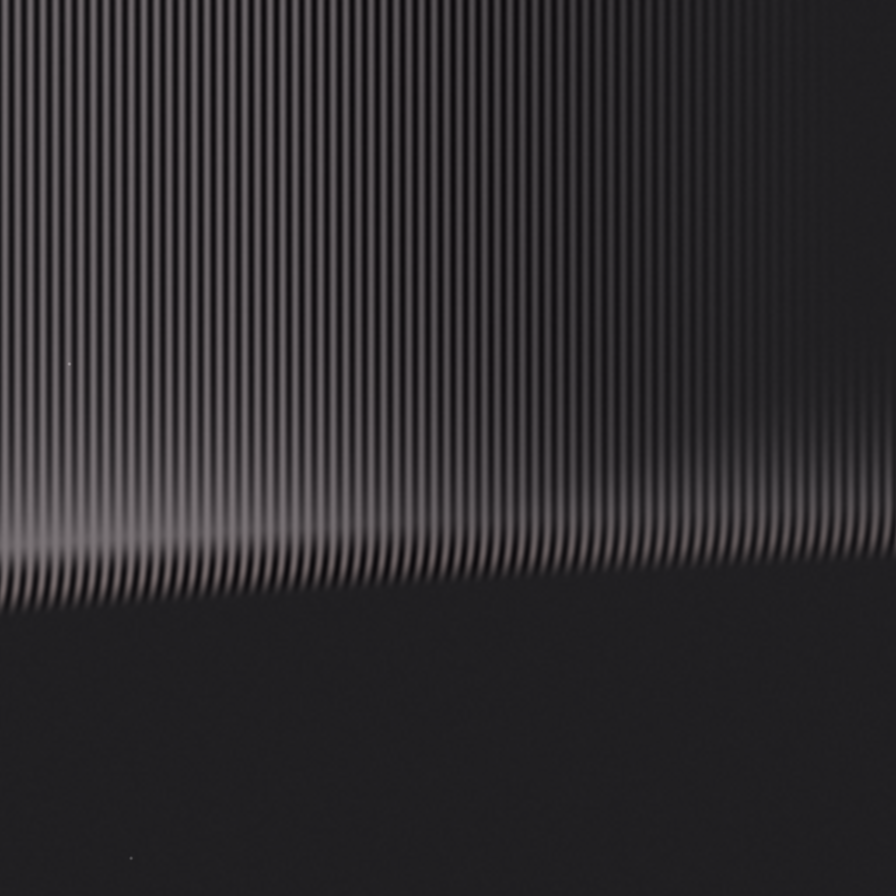
Write a WebGL 2 fragment shader that draws this background.

```glsl
#version 300 es
precision highp float;

uniform vec2 u_resolution;
out vec4 outColor;

const vec3 BACKDROP = vec3(0.125, 0.121, 0.130);
const vec3 GAP_COLOR = vec3(0.050, 0.041, 0.050);
const vec3 BAR_COLOR = vec3(0.485, 0.458, 0.470);
const vec3 TIP_COLOR = vec3(0.450, 0.405, 0.405);
const float BAR_COUNT = 71.0;
const float BAR_PHASE = 0.41;
const float BAR_SHARPNESS = 1.0;
const float EDGE_LEFT = 0.314;
const float EDGE_SLOPE = 0.083;
const float EDGE_BEND = -0.020;
const float TIP_HEIGHT = 0.060;
const float TIP_LEAN = 0.007;
const float GLOW_HEIGHT = 0.085;
const float GRAIN_CELLS = 256.0;
const float GRAIN_STRENGTH = 0.008;
const float DUST_CELLS = 9.0;
const float DUST_CHANCE = 0.03;
const float DUST_RADIUS = 0.003;

// Hash without sine, returns 0..1
float hash(vec2 p) {
    vec3 q = fract(vec3(p.xyx) * 0.1031);
    q += dot(q, q.yzx + 33.33);
    return fract((q.x + q.y) * q.z);
}

float valueNoise(vec2 p) {
    vec2 cell = floor(p);
    vec2 f = fract(p);
    f = f * f * (3.0 - 2.0 * f);
    float low = mix(hash(cell), hash(cell + vec2(1.0, 0.0)), f.x);
    float high = mix(hash(cell + vec2(0.0, 1.0)), hash(cell + 1.0), f.x);
    return mix(low, high, f.y);
}

// Height above the curved lower edge of the bars
float heightAboveEdge(vec2 p) {
    return p.y - (EDGE_LEFT + p.x * (EDGE_SLOPE + EDGE_BEND * p.x));
}

// Soft vertical bars whose lower tips lean to the left
float barProfile(float x, float height) {
    float tip = clamp(1.0 - height / TIP_HEIGHT, 0.0, 1.2);
    float u = (x + TIP_LEAN * tip * tip) * BAR_COUNT - BAR_PHASE;
    return pow(0.5 + 0.5 * cos(6.28319 * u), BAR_SHARPNESS);
}

// Sparse specks on a jittered grid
float dust(vec2 p) {
    vec2 cell = floor(p * DUST_CELLS);
    vec2 jitter = vec2(hash(cell + 17.0), hash(cell + 41.0));
    vec2 center = (cell + 0.2 + 0.6 * jitter) / DUST_CELLS;
    float present = step(hash(cell + 73.0), DUST_CHANCE);
    return present * (1.0 - smoothstep(0.0, DUST_RADIUS, length(p - center)));
}

void main() {
    vec2 p = gl_FragCoord.xy / u_resolution;
    float height = heightAboveEdge(p);
    float rise = max(height, 0.0);

    // Light falls off to the right, but reaches further along the lower band
    float spread = 1.0 - smoothstep(0.20, 0.98, p.x);
    float band = exp(-pow(rise / 0.12, 2.0));
    float haze = exp(-pow(rise / 0.24, 2.0));
    float upper = spread * mix(0.84, 1.0, haze);
    float lower = band * mix(0.98, 0.78, p.x);
    float barLight = 1.0 - (1.0 - upper) * (1.0 - lower);
    barLight = mix(max(upper, lower), barLight, 0.5);

    // Gaps are deep near the middle and vanish at the upper right
    float gapDepth = max(1.0 - smoothstep(0.50, 0.95, p.x), band * 0.6);
    gapDepth *= mix(0.75, 1.0, smoothstep(0.0, 0.35, p.x));

    // Glow that fills the gaps just above the tips
    float glowStart = mix(0.060, 0.045, p.x);
    float glow = smoothstep(glowStart - 0.025, glowStart + 0.022, height);
    glow *= exp(-max(height - glowStart - 0.015, 0.0) / GLOW_HEIGHT);
    glow *= mix(0.86, 0.20, smoothstep(0.0, 0.75, p.x));

    vec3 lit = mix(TIP_COLOR, BAR_COLOR, smoothstep(0.01, 0.08, height));
    vec3 bar = mix(BACKDROP, lit, barLight);
    vec3 gap = mix(mix(BACKDROP, GAP_COLOR, gapDepth), bar, glow);

    // Bars and gaps fade in together over the tips
    float barMask = smoothstep(-0.006, 0.030, height);
    float gapMask = smoothstep(-0.006, 0.020, height);
    gap = mix(BACKDROP, gap, gapMask);
    bar = mix(BACKDROP, bar, barMask);
    vec3 color = mix(gap, bar, barProfile(p.x, height));

    // Fine grain and dust
    color += GRAIN_STRENGTH * (valueNoise(p * GRAIN_CELLS) - 0.5);
    color += 0.22 * dust(p);
    outColor = vec4(color, 1.0);
}
```
